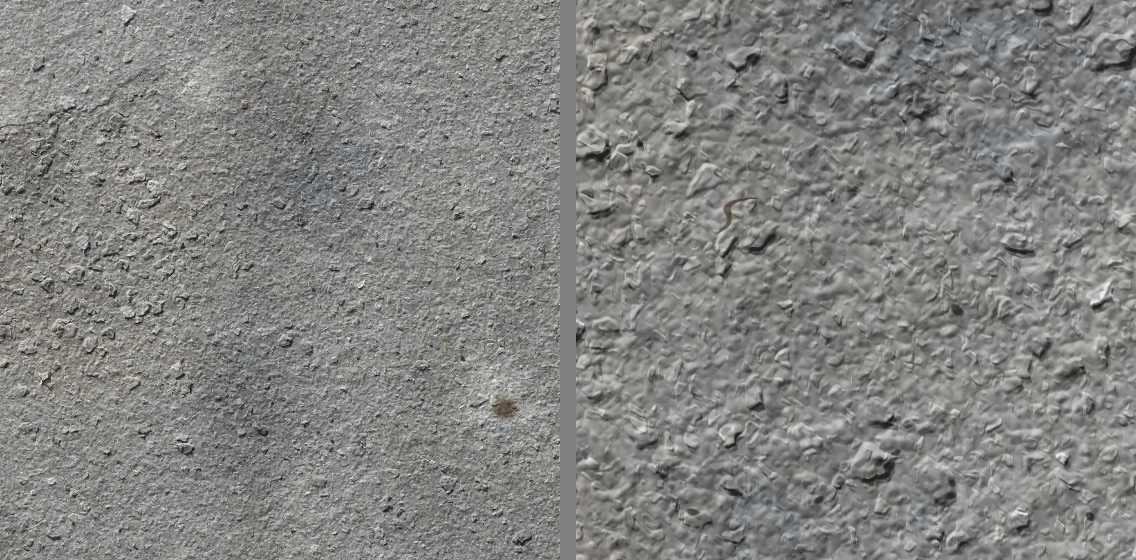
Left, the full canvas; right, a detail of the centre.
Give the GLSL for this texture, as a Shadertoy shader.

```glsl
float hash(vec2 p) {
    vec3 q = fract(vec3(p.xyx) * 0.1031);
    q += dot(q, q.yzx + 33.33);
    return fract((q.x + q.y) * q.z);
}

float noise(vec2 p) {
    vec2 i = floor(p), f = fract(p);
    f = f * f * (3.0 - 2.0 * f);
    return mix(mix(hash(i), hash(i + vec2(1, 0)), f.x),
               mix(hash(i + vec2(0, 1)), hash(i + vec2(1, 1)), f.x), f.y);
}

float fbm(vec2 p) {
    float sum = 0.0, amp = 0.5;
    for (int i = 0; i < 5; i++) {
        sum += amp * noise(p);
        p = mat2(1.6, 1.2, -1.2, 1.6) * p + 7.3;
        amp *= 0.5;
    }
    return sum;
}

mat2 rotation(float a) {
    return mat2(cos(a), sin(a), -sin(a), cos(a));
}

// Broken-up area on the left, below the slab
float roughArea(vec2 p) {
    vec2 d = (p - vec2(0.12, 0.56)) / vec2(0.27, 0.32);
    return smoothstep(1.25, 0.55, length(d) + 0.6 * (fbm(p * 9.0) - 0.5));
}

// Smooth raised slab in the upper left corner
float slab(vec2 p) {
    float edge = p.y - 0.765 - 0.33 * p.x - 0.09 * (fbm(p * 16.0) - 0.5);
    return smoothstep(-0.004, 0.004, edge) * smoothstep(0.37, 0.25, p.x);
}

// Angular chips with tilted tops: x = height, y = tone offset
vec2 chips(vec2 p, float cells, float density) {
    vec2 q = p * cells, id = floor(q), best = vec2(0);
    for (int y = -1; y <= 1; y++)
    for (int x = -1; x <= 1; x++) {
        vec2 c = id + vec2(x, y);
        if (hash(c + cells) > density) continue;
        vec2 d = q - c - vec2(hash(c + 11.7), hash(c + 29.1));
        float turn = hash(c + 53.0), cut = hash(c + 71.0);
        d = rotation(6.28 * turn) * d;
        d.y *= 1.0 + 0.9 * cut;
        float radius = mix(0.14, 0.46, hash(c + 91.0));
        float shape = max(max(d.x, dot(d, vec2(-0.8, 0.6))), dot(d, vec2(-0.5 + 0.5 * cut, -0.9)));
        shape = max(shape, 0.85 * dot(d, vec2(0.5, 0.9 - turn)));
        shape = max(shape, 0.8 * length(d));
        float rise = clamp((radius - shape) / (0.32 * radius), 0.0, 1.0);
        float h = rise * (0.62 * radius + 0.55 * (cut - 0.3) * d.x + 0.3 * d.y) / cells;
        if (h > best.x) best = vec2(h, rise * (hash(c + 17.0) - 0.4));
    }
    return best;
}

// Relief of the ground: x = height, y = chip tone, z = chip height
vec3 ground(vec2 p, float rough) {
    float h = 0.0, f = 30.0, weight = 0.28;
    for (int i = 0; i < 5; i++) {
        float n = noise(rotation(float(i)) * p * f + 31.0 * float(i));
        h += weight * (0.5 * n + 0.8 * abs(n - 0.5)) / f;
        f *= 1.7;
        weight = min(weight * 1.5, 1.0);
    }
    vec2 w = p + 0.008 * (vec2(noise(p * 75.0), noise(p * 75.0 + 40.0)) - 0.5);
    w += 0.004 * (vec2(noise(p * 190.0), noise(p * 190.0 + 60.0)) - 0.5);
    float bare = 1.0 - 0.5 * slab(p);
    vec2 big = chips(w, 29.0, 0.05 + 0.6 * rough);
    vec2 mid = chips(w, 56.0, bare * (0.22 + 0.3 * rough));
    vec2 small = chips(w, 105.0, bare * 0.42);
    vec2 grit = chips(w, 180.0, 0.4);
    vec2 all = big + mid + small + grit;
    return vec3(h * 1.15 + all.x + 0.010 * slab(p), all.y, all.x);
}

// Sparse thin marks: twigs, pits and flakes
float litter(vec2 p, float cells, float density, vec2 size) {
    vec2 q = p * cells + 0.25 * (vec2(noise(p * 90.0), noise(p * 90.0 + 20.0)) - 0.5);
    vec2 c = floor(q);
    vec2 d = fract(q) - 0.35 - 0.3 * vec2(hash(c + 3.0), hash(c + 8.0));
    d = rotation(6.28 * hash(c + 5.0)) * d;
    d.y += 0.8 * d.x * d.x;
    return smoothstep(1.3, 0.6, length(d / size)) * step(hash(c + cells), density);
}

float patchAt(vec2 p, vec2 centre, float radius) {
    return smoothstep(1.0, 0.2, length(p - centre) / radius + 1.2 * (fbm(p * 30.0) - 0.5));
}

void mainImage(out vec4 fragColor, in vec2 fragCoord) {
    vec2 p = fragCoord / iResolution.y;
    vec2 toLight = vec2(-0.4, 0.9);
    float rough = roughArea(p) * (1.0 - slab(p));

    // Raking light and short shadows cast by the chips
    vec3 here = ground(p, rough);
    float slope = (here.x - ground(p + 0.0017 * toLight, rough).x) / 0.0017;
    float blocker = ground(p + 0.005 * toLight, rough).z - here.z;
    float shadow = smoothstep(0.0012, 0.0055, blocker);
    float tone = 0.517 + 0.25 * tanh(0.5 * slope) - 0.17 * shadow + 0.14 * here.y;

    // Broad stains, vertical streaks and fine grain
    float stain = fbm(p * vec2(7.0, 4.0) + 3.0) - 0.48;
    float streak = noise(p * vec2(15.0, 2.5) + 19.0) - 0.5;
    float damp = patchAt(p, vec2(0.60, 0.68), 0.17) + 0.6 * patchAt(p, vec2(0.46, 0.24), 0.17);
    tone += 0.13 * stain + 0.05 * streak - 0.07 * damp;
    tone += 0.06 * slab(p) + 0.02 * rough;
    tone += 0.15 * (noise(p * 310.0) - 0.5) + 0.06 * (noise(p * 150.0 + 9.0) - 0.5);
    tone += 0.11 * (patchAt(p, vec2(0.37, 0.85), 0.08) + patchAt(p, vec2(0.89, 0.29), 0.10));
    tone -= 0.08 * patchAt(p, vec2(0.05, 0.70), 0.10);

    // Slightly warm dust against cool damp cement
    float warmth = 1.2 * (fbm(p * 6.0 + 50.0) - 0.45) + 0.4 * rough - 0.4 * damp
                 + 0.8 * (noise(p * 65.0) - 0.5);
    vec3 color = clamp(tone, 0.13, 0.92) * (vec3(1.0, 1.0, 0.985) + warmth * vec3(0.035, 0.005, -0.045));

    // Dark pits, twigs, rusty flakes and one brown spot
    color *= 1.0 - 0.6 * litter(p, 26.0, 0.05, vec2(0.10, 0.07));
    color = mix(color, vec3(0.25, 0.20, 0.16), 0.7 * litter(p + 0.3, 9.0, 0.10, vec2(0.17, 0.016)));
    color = mix(color, vec3(0.42, 0.31, 0.23), 0.7 * litter(p + 0.7, 17.0, 0.02, vec2(0.13, 0.07)));
    color = mix(color, color * vec3(0.55, 0.48, 0.42), patchAt(p, vec2(0.90, 0.27), 0.03));
    fragColor = vec4(color, 1.0);
}
```
